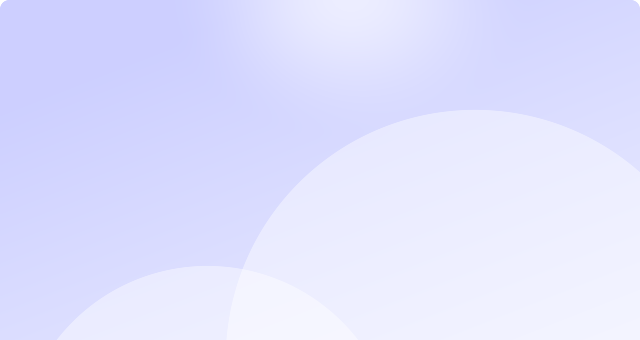
Write a Shadertoy shader that draws this background.

```glsl
// Pale lavender gradient with a soft glow at the top and two translucent discs rising from below.

// Antialiased coverage of a shape from its signed distance.
float coverage(float dist, float pixel) {
    return 1.0 - smoothstep(-0.5 * pixel, 0.5 * pixel, dist);
}

float discDistance(vec2 p, vec2 center, float radius) {
    return length(p - center) - radius;
}

// Panel whose top corners are rounded; the bottom runs past the canvas.
float panelDistance(vec2 p, float aspect, float radius) {
    vec2 halfSize = vec2(0.5 * aspect, 1.0);
    vec2 q = abs(p - vec2(0.5 * aspect, 0.0)) - halfSize + radius;
    return length(max(q, 0.0)) + min(max(q.x, q.y), 0.0) - radius;
}

void mainImage(out vec4 fragColor, in vec2 fragCoord) {
    // Canvas height is one unit.
    float pixel = 1.0 / iResolution.y;
    vec2 p = fragCoord * pixel;
    float aspect = iResolution.x * pixel;
    const vec3 white = vec3(1.0);

    // Diagonal gradient, held flat in the upper left
    float slope = max(0.0, 0.084 * (1.0 - p.y) + 0.033 * p.x - 0.027);
    vec3 color = vec3(0.802, 0.812, 1.0) + slope * vec3(1.0, 0.97, 0.0);

    // Elliptical glow at the top edge
    float glowDist = length((p - vec2(1.025, 1.02)) / vec2(0.55, 0.44));
    float glow = 1.0 - smoothstep(0.0, 1.0, glowDist);
    color = mix(color, white, 0.62 * glow);

    // Translucent discs
    float largeDisc = coverage(discDistance(p, vec2(1.397, -0.056), 0.733), pixel);
    float smallDisc = coverage(discDistance(p, vec2(0.610, -0.342), 0.560), pixel);
    color = mix(color, white, 0.42 * largeDisc);
    color = mix(color, white, 0.42 * smallDisc);

    // White outside the rounded corners
    color = mix(white, color, coverage(panelDistance(p, aspect, 0.027), pixel));
    fragColor = vec4(color, 1.0);
}
```
